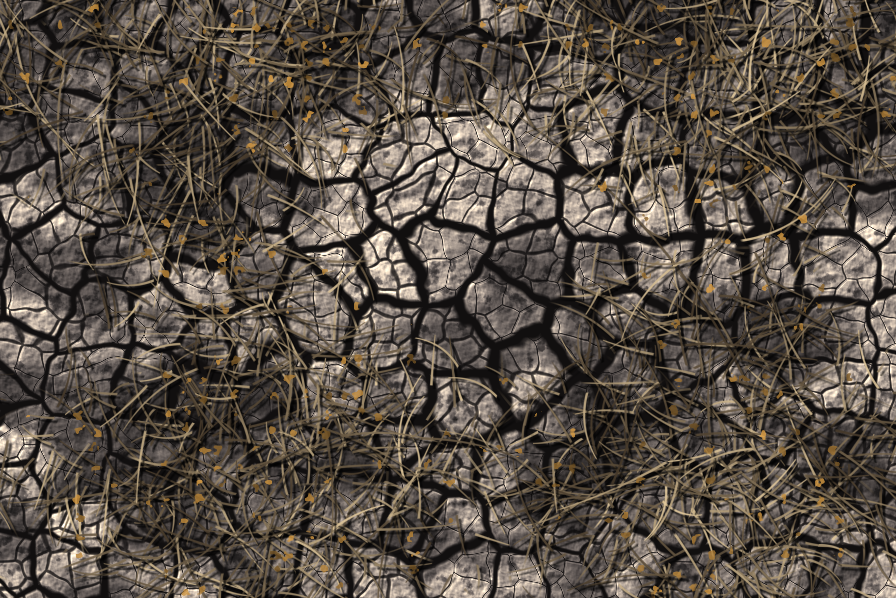
Reproduce this texture procedurally as a Shadertoy shader.

```glsl
// Sun-baked cracked mud seen from above, overgrown by tufts of dry straw.
// Two warped Voronoi layers cut the plates, noise gives grit and shade,
// and layered grids of bent blades radiate from the tufts, casting shadows.

#define PLATES 9.5          // plates per canvas height
#define CRACK_WIDTH 0.075   // half width, in plates
#define GRIT 2.6            // strength of the fine relief
#define SUNLIT 0.72         // tone of lit mud
#define SHADED 0.34         // tone of shaded mud
#define STRAW_LAYERS 13
#define STRAW_WIDTH 0.0013  // half width, in canvas heights
#define SUN vec2(-0.64, 0.77)

const vec3 CRACK_COLOR = vec3(0.065, 0.057, 0.058);
const vec3 STRAW_DARK = vec3(0.27, 0.22, 0.16);
const vec3 STRAW_PALE = vec3(0.90, 0.80, 0.62);
const vec3 BLOSSOM = vec3(0.68, 0.49, 0.21);

vec4 hash4(vec2 p) {
    float n = dot(p, vec2(127.1, 311.7));
    return fract(sin(n + vec4(0.0, 1.7, 3.9, 5.3)) * 43758.5453);
}

float hash(vec2 p) {
    return fract(sin(dot(p, vec2(127.1, 311.7))) * 43758.5453);
}

float noise(vec2 p) {
    vec2 i = floor(p), f = fract(p);
    f = f * f * (3.0 - 2.0 * f);
    return mix(mix(hash(i), hash(i + vec2(1, 0)), f.x),
               mix(hash(i + vec2(0, 1)), hash(i + vec2(1, 1)), f.x), f.y);
}

float fbm(vec2 p) {
    float sum = 0.0, amp = 0.53;
    for (int i = 0; i < 4; i++) {
        sum += amp * noise(p);
        p = mat2(1.6, 1.2, -1.2, 1.6) * p + 7.3;
        amp *= 0.5;
    }
    return sum;
}

// Voronoi: x = distance to the nearest border, yz = cell
vec3 voronoi(vec2 x) {
    vec2 base = floor(x), nearest = vec2(0), cell = vec2(0);
    float best = 9.0, border = 9.0;
    for (int k = 0; k < 9; k++) {
        vec2 g = base + vec2(k % 3 - 1, k / 3 - 1);
        vec2 r = g + 0.1 + 0.8 * hash4(g).xy - x;
        if (dot(r, r) < best) { best = dot(r, r); nearest = r; cell = g; }
    }
    for (int k = 0; k < 25; k++) {
        vec2 g = cell + vec2(k % 5 - 2, k / 5 - 2);
        vec2 r = g + 0.1 + 0.8 * hash4(g).xy - x;
        vec2 d = r - nearest;
        if (dot(d, d) > 1e-4) border = min(border, dot(0.5 * (r + nearest), normalize(d)));
    }
    return vec3(border, cell);
}

// Mud: x = solid (1) or crack (0), y = height, z = tone of the plate
vec3 mud(vec2 p) {
    vec2 w = p + 0.035 * vec2(noise(p * 11.0), noise(p * 11.0 + 40.0))
               + 0.010 * vec2(noise(p * 48.0), noise(p * 48.0 + 70.0));
    vec3 plate = voronoi(w * PLATES);
    vec3 chip = voronoi(w * PLATES * 2.3 + 5.0);
    float width = CRACK_WIDTH * (0.2 + 1.25 * noise(p * 7.0 + 3.0));
    float solid = smoothstep(width * 0.5, width + 0.035, plate.x);
    float hairline = 0.075 * smoothstep(0.35, 0.8, noise(p * 9.0 + 20.0));
    solid *= mix(0.25, 1.0, smoothstep(hairline * 0.3, hairline + 0.03, chip.x));
    return vec3(solid, 0.16 * solid + fbm(p * 48.0), hash(plate.yz + 0.5));
}

// Tufts: x = density, yz = outward direction
vec3 tufts(vec2 p) {
    vec2 a = vec2(7.9, 9.0) * (p - vec2(0.42, 0.2));
    return vec3(0.5 + 0.25 * (cos(a.x) + cos(a.y)), sin(a) + 0.01);
}

// Coverage of one bent, tapered blade centred on the origin
float blade(vec2 p, vec2 dir, float halfLen, float bend, float soft) {
    vec2 q = vec2(dot(p, dir), dot(p, vec2(-dir.y, dir.x)));
    float u = q.x / halfLen;
    float d = abs(q.y - bend * halfLen * (u * u - 0.3));
    float w = STRAW_WIDTH * (1.2 - 0.5 * u);
    return smoothstep(w + soft, w - soft, d) * smoothstep(1.0, 0.93, abs(u));
}

void mainImage(out vec4 fragColor, in vec2 fragCoord) {
    vec2 p = fragCoord / iResolution.y;
    float px = 1.0 / iResolution.y;

    // Mud with side light, shade patches and pits
    vec3 m = mud(p);
    float slope = m.y - mud(p + SUN * 0.004).y;
    float growth = tufts(p).x + 0.9 * (fbm(p * 6.0) - 0.5);
    float sun = smoothstep(0.36, 0.60, fbm(p * vec2(7.0, 9.0) + 11.0));
    float tone = mix(SHADED, SUNLIT, sun) * (0.85 + 0.3 * m.z);
    tone *= max(0.15, 1.0 + GRIT * slope);
    tone *= mix(0.5, 1.0, smoothstep(0.24, 0.44, fbm(p * 62.0 + 9.0)));
    tone *= mix(1.0, 0.62, smoothstep(0.35, 0.9, growth));
    vec3 col = tone * vec3(1.0, 0.92, mix(0.93, 0.82, clamp(tone, 0.0, 1.0)));
    col = mix(CRACK_COLOR, col, m.x);

    // Straw: every blade darkens what lies behind it, then covers it
    for (int i = 0; i < STRAW_LAYERS; i++) {
        float size = i == 6 ? 0.36 : mix(0.05, 0.15, float(i * 5 % 13) / 12.0);
        vec2 shift = float(i) * vec2(17.3, 9.7);
        vec2 base = floor(p / size + shift);
        for (int k = 0; k < 9; k++) {
            vec2 cell = base + vec2(k % 3 - 1, k / 3 - 1);
            vec4 h = hash4(cell + 0.37);
            vec2 root = (cell + h.xy - shift) * size;
            vec3 t = tufts(root);
            float angle = atan(t.z, t.y) + 2.6 * (h.z - 0.5) + 1.2 * (h.x - h.y);
            vec2 dir = vec2(cos(angle), sin(angle));
            float len = size * mix(0.4, 0.9, h.y);
            float bend = 0.5 * (h.x - 0.5);
            float grown = smoothstep(h.w - 0.05, h.w + 0.1, growth * 1.1 - 0.08);
            float shadow = blade(p - root + SUN * 0.008, dir, len, bend, px * 1.4);
            float cover = blade(p - root, dir, len, bend, px * 0.8);
            vec3 straw = mix(STRAW_DARK, STRAW_PALE, h.z * h.z * 0.8 + 0.2 * sun);
            col *= 1.0 - 0.6 * shadow * grown;
            col = mix(col, straw, 0.9 * cover * grown);
        }
    }

    // Small ochre seed heads among the tufts
    vec2 g = p * 34.0;
    vec4 s = hash4(floor(g) + 0.7);
    float head = length(fract(g) - 0.3 - 0.4 * s.xy) + 0.5 * (noise(p * 170.0) - 0.5);
    head = smoothstep(0.22, 0.10, head) * step(s.z, 0.4 * growth - 0.08);
    col = mix(col, BLOSSOM * (0.6 + 0.7 * s.w), 0.8 * head);

    fragColor = vec4(clamp(col, 0.0, 1.0), 1.0);
}
```
